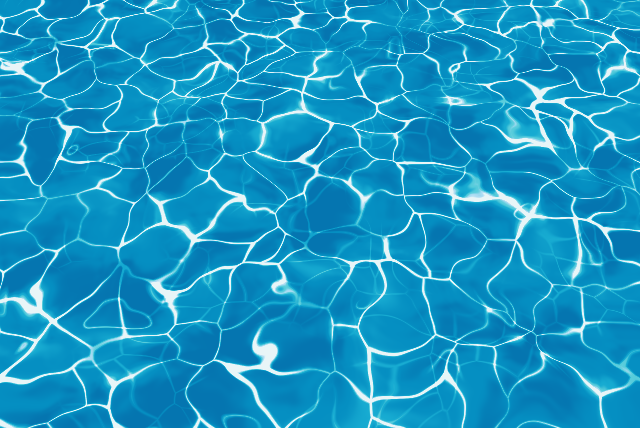
A WebGL 2 fragment shader for this texture:

```glsl
#version 300 es
precision highp float;
// Sunlit pool water seen at a slant: a bright net of caustic lines over blue.
// Warped Voronoi borders on a receding plane make the net; noise varies its
// width and strength, and adds faint inner folds, small loops and soft patches.

#define CELLS 6.8        // net cells per canvas height at the near edge
#define RECEDE 0.45      // how strongly the plane recedes upward
#define WARP 0.85        // bending of the net
#define THIN 0.008       // half width of the finest lines, in cells
#define THICK 0.036      // half width of the broadest lines, in cells
#define KNOT 0.075       // extra width where lines meet
#define HALO 0.20        // glow beside the lines
#define BASE 0.155       // mean brightness of open water
#define MOTTLE 0.75      // contrast of open water
#define FOLDS 0.36       // strength of the faint inner lines

uniform vec2 u_resolution;
out vec4 fragColor;

float hash(vec2 p) {
  return fract(sin(dot(p, vec2(127.1, 311.7))) * 43758.5453);
}

vec2 hash2(vec2 p) {
  return vec2(hash(p), hash(p + 57.3));
}

float noise(vec2 p) {
  vec2 i = floor(p), f = fract(p);
  f = f * f * (3.0 - 2.0 * f);
  return mix(mix(hash(i), hash(i + vec2(1, 0)), f.x),
             mix(hash(i + vec2(0, 1)), hash(i + vec2(1, 1)), f.x), f.y);
}

float fbm(vec2 p) {
  float sum = 0.0, amp = 0.5;
  for (int i = 0; i < 4; i++) {
    sum += amp * noise(p);
    p = mat2(1.6, 1.2, -1.2, 1.6) * p + 7.7;
    amp *= 0.5;
  }
  return sum / 0.9375;
}

vec2 bend(vec2 p) {
  return vec2(noise(p + 3.1), noise(p + 41.7)) - 0.5;
}

// Distances to the nearest and second nearest Voronoi border
vec2 borders(vec2 p) {
  vec2 cell = floor(p), f = fract(p), home = vec2(0), toSeed = vec2(0);
  float best = 9.0;
  for (int y = -1; y <= 1; y++)
  for (int x = -1; x <= 1; x++) {
    vec2 g = vec2(x, y);
    vec2 r = g + 0.06 + 0.88 * hash2(cell + g) - f;
    if (dot(r, r) < best) { best = dot(r, r); home = g; toSeed = r; }
  }
  vec2 d = vec2(9.0);
  for (int y = -2; y <= 2; y++)
  for (int x = -2; x <= 2; x++) {
    vec2 g = home + vec2(x, y);
    vec2 r = g + 0.06 + 0.88 * hash2(cell + g) - f;
    vec2 across = r - toSeed;
    if (dot(across, across) > 0.0001) {
      float e = dot(0.5 * (toSeed + r), normalize(across));
      d = e < d.x ? vec2(e, d.x) : vec2(d.x, min(d.y, e));
    }
  }
  return d;
}

float stroke(float d, float halfWidth, float soft) {
  return 1.0 - smoothstep(halfWidth - soft, halfWidth + soft, d);
}

// Deep blue through cyan to near white
vec3 waterColour(float t) {
  vec3 c = mix(vec3(0.02, 0.46, 0.69), vec3(0.02, 0.56, 0.76), smoothstep(0.0, 0.25, t));
  c = mix(c, vec3(0.09, 0.67, 0.82), smoothstep(0.25, 0.5, t));
  c = mix(c, vec3(0.34, 0.80, 0.86), smoothstep(0.5, 0.68, t));
  c = mix(c, vec3(0.67, 0.86, 0.95), smoothstep(0.68, 0.85, t));
  return mix(c, vec3(0.91, 0.96, 0.97), smoothstep(0.85, 1.0, t));
}

void main() {
  // Receding plane, measured in cells
  vec2 uv = gl_FragCoord.xy / u_resolution.y;
  float depth = 1.0 / (1.0 - RECEDE * uv.y);
  float middle = 0.5 * u_resolution.x / u_resolution.y;
  vec2 p = CELLS * vec2((uv.x - middle) * depth, depth / RECEDE);
  float soft = CELLS * depth / u_resolution.y;

  // Open water: broad mottling and fine streaks
  vec2 q = p + WARP * bend(p * 0.95) + 0.22 * bend(p * 2.6);
  float light = BASE + MOTTLE * (fbm(q * 0.9 + 20.0) - 0.5);
  light += 0.18 * (noise(q * vec2(1.3, 4.5) + 9.0) - 0.5);

  // Main net, swelling at some of its knots
  vec2 d = borders(q);
  float vary = noise(p * 0.75 + 60.0);
  float knot = exp(-d.y / 0.10) * smoothstep(0.35, 0.8, noise(p * 0.9 + 90.0));
  float halfWidth = mix(THIN, THICK, vary * vary) + KNOT * knot;
  float power = mix(0.45, 1.1, smoothstep(0.15, 0.6, noise(p * 1.1 + 130.0)));
  light += power * (0.9 * stroke(d.x, halfWidth, soft + 0.012) + HALO * exp(-d.x / 0.07));

  // Faint folds inside the cells
  vec2 folded = p * 1.25 + 1.3 * bend(p * 1.2 + 15.0) + 33.0;
  float foldMask = smoothstep(0.4, 0.75, noise(p * 0.8 + 170.0));
  light += FOLDS * foldMask * stroke(borders(folded).x, 0.02, soft + 0.03);

  // Small closed loops and pale fans leaning on the net
  float swell = noise(q * 1.5 + 210.0);
  float loopMask = smoothstep(0.5, 0.75, noise(p * 0.6 + 240.0));
  light += 0.7 * loopMask * stroke(abs(swell - 0.8), 0.02, soft + 0.02);
  float fan = smoothstep(0.66, 0.9, noise(q * 1.2 + 280.0)) * exp(-d.x / 0.13);
  light += 0.65 * fan * (0.5 + noise(q * vec2(7.0, 3.0)));

  fragColor = vec4(waterColour(clamp(light, 0.0, 1.0)), 1.0);
}
```
